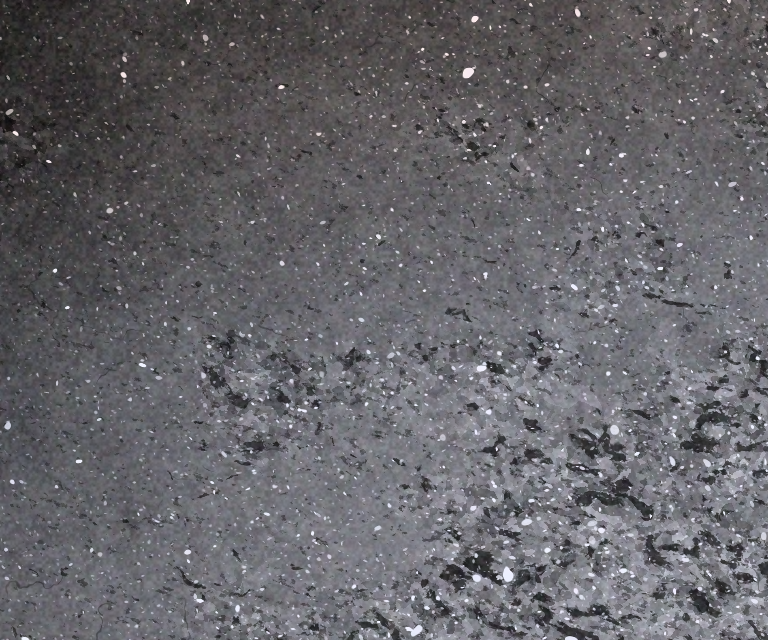
A Shadertoy shader for this texture:

```glsl
float hash(vec2 p) {
    vec3 q = fract(vec3(p.xyx) * 0.1031);
    q += dot(q, q.yzx + 33.33);
    return fract((q.x + q.y) * q.z);
}

vec2 hash2(vec2 p) {
    return vec2(hash(p), hash(p + 71.7));
}

float noise(vec2 p) {
    vec2 i = floor(p), f = fract(p);
    f = f * f * (3.0 - 2.0 * f);
    return mix(mix(hash(i), hash(i + vec2(1, 0)), f.x),
               mix(hash(i + vec2(0, 1)), hash(i + vec2(1, 1)), f.x), f.y);
}

mat2 turn(float a) {
    return mat2(cos(a), sin(a), -sin(a), cos(a));
}

float fbm(vec2 p) {
    float sum = 0.0, amp = 0.5;
    for (int i = 0; i < 5; i++) {
        sum += amp * noise(p);
        p = turn(0.6) * p * 2.03 + 17.3;
        amp *= 0.5;
    }
    return sum / 0.97;
}

// Scattered ragged glints; size is a fraction of the cell
float flecks(vec2 p, float cells, float density, float size) {
    vec2 g = p * cells, id = floor(g);
    float blur = cells / iResolution.y, glow = 0.0;
    float ragged = 0.9 * size * (noise(g * 0.9 / size) - 0.5);
    for (int y = -1; y <= 1; y++)
    for (int x = -1; x <= 1; x++) {
        vec2 c = id + vec2(x, y);
        if (hash(c + cells) > density) continue;
        vec2 d = turn(0.5 + 2.2 * (hash(c + 5.1) - 0.5)) * (g - c - hash2(c + 9.4));
        d.y *= 1.1 + 1.3 * hash(c + 2.7);
        float r = size * (0.45 + 0.55 * hash(c + 3.3));
        float cover = 1.0 - smoothstep(r - blur, r + blur, length(d) + ragged);
        glow = max(glow, cover * (0.45 + 0.55 * hash(c + 8.8)));
    }
    return glow;
}

// Broken crystal faces: a shade per Voronoi cell
float facets(vec2 p) {
    vec2 id = floor(p);
    float best = 9.0, shade = 0.0;
    for (int y = -1; y <= 1; y++)
    for (int x = -1; x <= 1; x++) {
        vec2 c = id + vec2(x, y);
        vec2 d = abs(p - c - hash2(c));
        float dist = d.x + 0.8 * d.y;
        if (dist < best) {
            best = dist;
            shade = hash(c + 4.2);
        }
    }
    return shade;
}

void mainImage(out vec4 fragColor, in vec2 fragCoord) {
    vec2 uv = fragCoord / iResolution.xy;
    vec2 p = fragCoord / iResolution.y;
    vec2 warp = vec2(fbm(p * 14.0), fbm(p * 14.0 + 40.0)) - 0.5;

    // Uneven light: dark upper left, pale lower right
    float tone = mix(mix(0.39, 0.55, uv.x), mix(0.20, 0.35, uv.x), smoothstep(-0.05, 1.1, uv.y));
    tone += 0.06 * exp(-5.0 * dot(uv - vec2(0.5, 0.5), uv - vec2(0.5, 0.5)));
    tone -= 0.05 * (1.0 - smoothstep(0.0, 0.25, uv.x)) * smoothstep(0.0, 0.4, uv.y);
    tone += 0.08 * (fbm(p * 5.0) - 0.5) + 0.09 * (fbm(p * 30.0) - 0.5);

    // Where the surface is broken up
    float lowerRight = smoothstep(0.45, 0.8, uv.x) * (1.0 - smoothstep(0.3, 0.65, uv.y));
    float lower = 1.0 - smoothstep(0.1, 0.75, uv.y);
    float rough = smoothstep(0.46, 0.82, fbm(p * 5.0 + 6.0) + 0.22 * lowerRight + 0.08 * lower - 0.05);

    // Faces, from large to small
    vec2 tilted = turn(0.35) * (p + 0.03 * warp);
    float large = facets(tilted * vec2(15.0, 20.0)) - 0.5;
    float small = facets(tilted * vec2(65.0, 95.0) + 8.0) - 0.5;
    tone += lowerRight * 0.14 * large + rough * 0.26 * small;

    // Dark pits and slivers
    vec2 grainDir = turn(0.3) * p;
    float pits = fbm(grainDir * vec2(42.0, 64.0) + 3.0 * warp);
    float edge = 0.75 - 0.16 * rough;
    float dark = smoothstep(edge, edge + 0.08, pits);
    float chips = fbm(grainDir * vec2(90.0, 130.0) + 20.0);
    dark = max(dark, 0.6 * smoothstep(0.67, 0.78, chips + 0.08 * rough));

    // Thin broken cracks
    float vein = abs(fbm(p * 9.0 + 31.0) - 0.5);
    float crack = 1.0 - smoothstep(0.002, 0.012, vein);
    dark = max(dark, 0.5 * crack * smoothstep(0.58, 0.70, fbm(p * 14.0 + 55.0)));
    tone = mix(tone, 0.07 + 0.15 * tone, 0.85 * dark);

    // Fine grain
    tone += 0.10 * (noise(p * 190.0) - 0.5) + 0.05 * (noise(p * 340.0) - 0.5);

    // Glints, more of them in the light and on broken ground
    float lit = 0.55 + 0.45 * smoothstep(0.0, 0.8, uv.x + 0.4 * (1.0 - uv.y));
    float glint = 0.65 * lit * flecks(p, 105.0, 0.28 + 0.2 * rough, 0.24);
    glint = max(glint, 1.1 * lit * flecks(p, 58.0, 0.14 + 0.32 * rough, 0.21));
    glint = max(glint, 1.2 * flecks(p, 30.0, 0.05 + 0.18 * rough, 0.18));
    glint = max(glint, 1.3 * flecks(p + 0.01 * warp, 14.0, 0.02 + 0.14 * lowerRight, 0.14));
    tone = mix(tone, 0.95, clamp(glint, 0.0, 1.0));

    // Warm at the top, cool toward the lower right
    vec3 warm = vec3(1.04, 0.98, 0.98), cool = vec3(0.985, 0.99, 1.05);
    vec3 color = tone * mix(cool, warm, smoothstep(0.55, 1.1, uv.y + 0.2 - 0.2 * uv.x));
    color += 0.03 * (vec3(noise(p * 90.0), noise(p * 90.0 + 30.0), noise(p * 90.0 + 60.0)) - 0.5);
    fragColor = vec4(clamp(color, 0.0, 1.0), 1.0);
}
```
